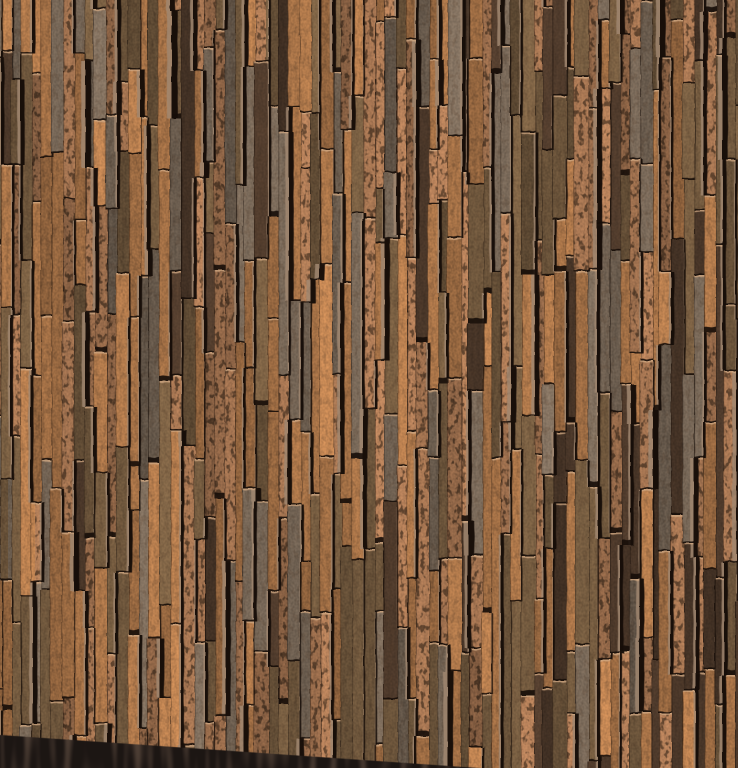
Write a Shadertoy shader that draws this texture.

```glsl
const float COLUMNS = 72.0;          // strips per canvas height
const float JOINTS_MIN = 3.2;        // joints per canvas height
const float JOINTS_MAX = 7.0;
const float SHADOW_REACH = 0.55;     // in strip widths
const float SIDE_REACH = 0.5;
const float SOFT = 0.07;
const float JOINT_SIZE = 0.0022;     // in canvas heights
const float ROUGHNESS = 0.0013;
const float FLOOR_HEIGHT = 0.043;
const float FLOOR_SLOPE = 0.069;
const int SAMPLES = 2;

const vec3 TAN = vec3(0.67, 0.46, 0.285);
const vec3 RUST = vec3(0.63, 0.445, 0.31);
const vec3 OLIVE = vec3(0.44, 0.345, 0.24);
const vec3 SLATE = vec3(0.45, 0.39, 0.33);
const vec3 UMBER = vec3(0.29, 0.215, 0.16);
const vec3 BLOTCH = vec3(0.30, 0.21, 0.14);
const vec3 SIDE = vec3(0.63, 0.53, 0.44);
const vec3 RIM = vec3(0.82, 0.66, 0.51);
const vec3 SHADOW = vec3(0.085, 0.05, 0.03);
const vec3 FLOOR_DARK = vec3(0.11, 0.085, 0.075);
const vec3 FLOOR_LIGHT = vec3(0.31, 0.25, 0.21);

struct Strip {
    vec2 id;
    float below;   // distance to the lower end
    float above;   // distance to the upper end
    float relief;  // how far it stands out
};

float hash(vec2 p) {
    vec3 q = fract(vec3(p.xyx) * 0.1031);
    q += dot(q, q.yzx + 33.33);
    return fract((q.x + q.y) * q.z);
}

vec2 gradient(vec2 cell) {
    float angle = 6.2832 * hash(cell);
    return vec2(cos(angle), sin(angle));
}

float gradientNoise(vec2 p) {
    vec2 i = floor(p), f = p - i;
    vec2 u = f * f * f * (f * (f * 6.0 - 15.0) + 10.0);
    vec2 e = vec2(1.0, 0.0);
    float low = mix(dot(gradient(i), f), dot(gradient(i + e), f - e), u.x);
    float high = mix(dot(gradient(i + e.yx), f - e.yx),
                     dot(gradient(i + 1.0), f - 1.0), u.x);
    return 1.4 * mix(low, high, u.y);
}

float jointAt(float column, float k) {
    return k + 0.75 * (hash(vec2(column + 7.0, k + 51.0)) - 0.5);
}

Strip stripAt(float column, float y) {
    float rate = mix(JOINTS_MIN, JOINTS_MAX, hash(vec2(column, 3.0)));
    float v = y * rate + 20.0 * hash(vec2(column, 11.0));
    float k = floor(v);
    if (v < jointAt(column, k)) k -= 1.0;
    else if (v >= jointAt(column, k + 1.0)) k += 1.0;
    vec2 id = vec2(column, k);
    return Strip(id, (v - jointAt(column, k)) / rate,
                 (jointAt(column, k + 1.0) - v) / rate, hash(id + 91.0));
}

// Left boundary of a column, shifted again for each strip
float edgeAt(float column, float y) {
    return column + 0.48 * (hash(vec2(column, 29.0)) - 0.5)
         + 0.24 * (hash(stripAt(column, y).id + 17.0) - 0.5);
}

vec3 stoneColor(Strip s, vec2 p) {
    float kind = hash(s.id + 5.0) + 0.16 * (p.x - 0.45);
    vec3 stone = kind < 0.28 ? TAN : kind < 0.52 ? RUST
               : kind < 0.79 ? OLIVE : kind < 0.91 ? SLATE : UMBER;
    float mottled = kind > 0.28 && kind < 0.52 ? 0.85 : 0.2;
    vec2 drift = 13.0 * s.id;
    float patches = gradientNoise(p * vec2(150.0, 85.0) + drift)
                  + 0.6 * gradientNoise(p * vec2(290.0, 210.0) + drift);
    float grain = gradientNoise(p * vec2(370.0, 300.0))
                + 0.7 * gradientNoise(p * vec2(240.0, 32.0) + drift);
    stone = mix(stone, BLOTCH, mottled * smoothstep(0.0, 0.6, patches));
    return stone * (mix(0.82, 1.17, hash(s.id + 63.0)) + 0.11 * grain);
}

vec3 wallColor(vec2 p) {
    vec2 q = p + ROUGHNESS * vec2(0.6 * gradientNoise(p * vec2(60.0, 45.0)),
                                  gradientNoise(p * 130.0 + 40.0));
    float u = q.x * COLUMNS + 4.0;
    float c = floor(u);
    if (u < edgeAt(c, q.y)) c -= 1.0;
    else if (u >= edgeAt(c + 1.0, q.y)) c += 1.0;
    float fromLeft = u - edgeAt(c, q.y);
    float fromRight = edgeAt(c + 1.0, q.y) - u;
    Strip s = stripAt(c, q.y);
    float leftRise = stripAt(c - 1.0, q.y).relief - s.relief;
    float rightDrop = s.relief - stripAt(c + 1.0, q.y).relief;
    vec3 color = stoneColor(s, p);

    // Lit side face and upper rim
    float side = SIDE_REACH * max(rightDrop - 0.1, 0.0);
    float sideMask = 1.0 - smoothstep(side - SOFT, side + SOFT, fromRight);
    color = mix(color, SIDE, 0.85 * sideMask * smoothstep(0.05, 0.3, rightDrop));
    float rim = 1.0 - smoothstep(JOINT_SIZE * 0.5, JOINT_SIZE * 1.4, s.above);
    color = mix(color, RIM, 0.8 * rim * step(0.35, hash(s.id + 37.0)));

    // Cast shadow, seam and open joint
    float reach = 0.045 + SHADOW_REACH * max(leftRise, 0.0);
    float shade = 1.0 - smoothstep(reach - SOFT, reach + SOFT, fromLeft);
    color = mix(color, SHADOW, shade * mix(0.65, 0.97, smoothstep(0.0, 0.3, leftRise)));
    float gap = JOINT_SIZE * (hash(s.id + 77.0) < 0.1 ? 4.0 : 0.9);
    float joint = 1.0 - smoothstep(gap * 0.7, gap * 0.7 + JOINT_SIZE * 0.6, s.below);
    return mix(color, SHADOW, 0.9 * joint);
}

vec3 floorColor(vec2 p) {
    float streak = gradientNoise(vec2(p.x * 75.0, p.y * 9.0));
    return mix(FLOOR_DARK, FLOOR_LIGHT, smoothstep(-0.2, 0.8, streak));
}

void mainImage(out vec4 fragColor, in vec2 fragCoord) {
    vec3 total = vec3(0.0);
    for (int i = 0; i < SAMPLES * SAMPLES; i++) {
        vec2 offset = (vec2(i % SAMPLES, i / SAMPLES) + 0.5) / float(SAMPLES) - 0.5;
        vec2 p = (fragCoord + offset) / iResolution.y;
        float line = p.y - FLOOR_HEIGHT + FLOOR_SLOPE * p.x;
        total += mix(floorColor(p), wallColor(p), smoothstep(-0.001, 0.001, line));
    }
    fragColor = vec4(total / float(SAMPLES * SAMPLES), 1.0);
}
```
